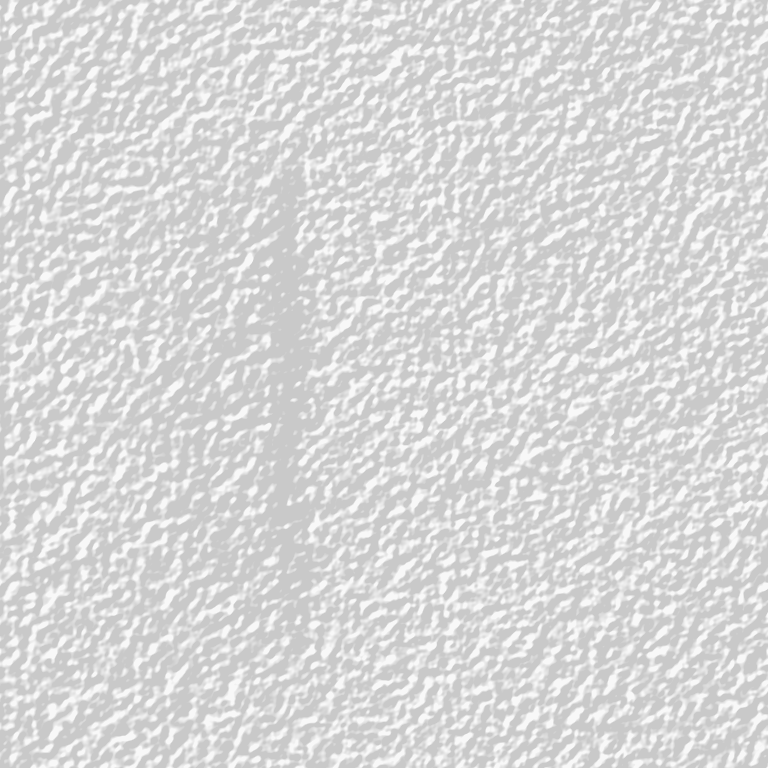
This texture is drawn by a WebGL 2 fragment shader. Its source:

```glsl
#version 300 es
precision highp float;
// Pale embossed plaster: short bright diagonal ridges on flat grey, with a worn vertical seam.

uniform vec2 u_resolution;
out vec4 fragColor;

const vec3 FLAT_GREY = vec3(0.787);
const vec3 LIT_WHITE = vec3(0.972);
const vec2 LIGHT_DIR = vec2(0.7071, -0.7071);

vec3 hash3(vec2 cell, float seed) {
    vec3 p = fract(vec3(cell.xyx) * vec3(0.1031, 0.1030, 0.0973) + seed);
    p += dot(p, p.yxz + 33.33);
    return fract((p.xxy + p.yzz) * p.zyx);
}

// Slope along the light of a field of jittered round bumps and dents,
// one per cell, scaled to unit variance.
float grainSlope(vec2 p, vec2 light, float radius, float seed) {
    vec2 cell = floor(p);
    float slope = 0.0;
    for (int j = -2; j <= 2; j++) {
        for (int i = -2; i <= 2; i++) {
            vec2 id = cell + vec2(i, j);
            vec3 rnd = hash3(id, seed);
            vec2 d = (p - id - rnd.xy) / radius;
            slope += (2.0 * rnd.z - 1.0) * dot(d, light) * exp(-0.5 * dot(d, d));
        }
    }
    return slope / (radius * 0.7236);
}

float bell(float x, float centre, float width) {
    float d = (x - centre) / width;
    return exp(-d * d);
}

// Slow uneven wear from layered sines, roughly -1 to 1.
float wear(vec2 p) {
    return 0.5 * sin(9.0 * p.x - 13.0 * p.y + 2.0 * sin(7.0 * p.y))
         + 0.3 * sin(31.0 * p.x + 17.0 * p.y + 1.5 * sin(23.0 * p.x))
         + 0.2 * sin(47.0 * p.y - 38.0 * p.x);
}

// How far the relief is flattened around the vertical seam.
float seamWear(vec2 p) {
    float span = smoothstep(0.08, 0.35, p.y) * (1.0 - smoothstep(0.68, 0.84, p.y));
    float x = p.x + 0.006 * sin(21.0 * p.y) + 0.003 * sin(67.0 * p.y);
    return span * (1.7 * bell(x, 0.375, 0.019) + 0.45 * bell(x, 0.28, 0.06));
}

void main() {
    vec2 p = gl_FragCoord.xy / u_resolution.y;

    // Coarse and fine grains; the left side is coarser.
    float coarseness = 1.0 - smoothstep(0.25, 0.5, p.x);
    float coarse = grainSlope(p * mix(134.0, 134.0, coarseness), LIGHT_DIR, 0.55, 0.17);
    float fine = grainSlope(p * 235.0, LIGHT_DIR, 0.55, 0.61);
    float fineShare = mix(0.55, 0.4, coarseness);
    float relief = (coarse + fineShare * fine) / sqrt(1.0 + fineShare * fineShare);

    // Slopes facing the light brighten; the rest stay flat.
    relief += 0.4 - 0.16 * wear(p) - seamWear(p);
    float lit = clamp(0.586 * relief, 0.0, 1.0);
    fragColor = vec4(mix(FLAT_GREY, LIT_WHITE, lit), 1.0);
}
```
